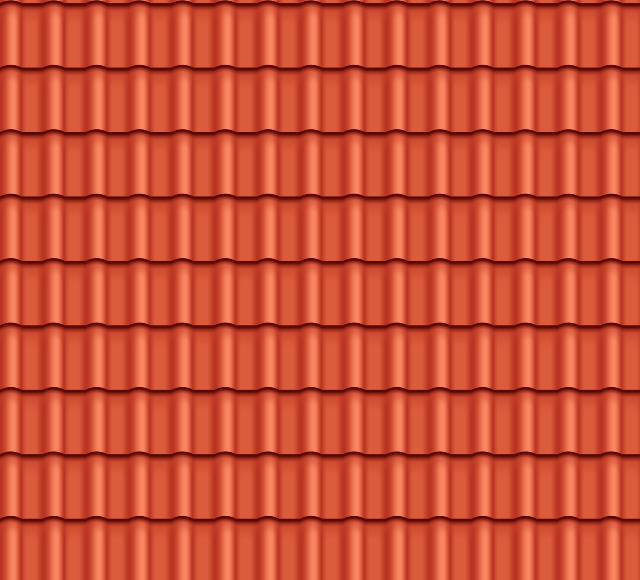
A Shadertoy shader for this texture:

```glsl
const float COLUMNS = 14.92;
const float ROWS = 9.0;
const float ROW_OFFSET = 0.056;   // first tile edge below the top, in rows
const float RIDGE_WIDTH = 0.505;  // share of a column taken by the raised roll
const float ARCH_HEIGHT = 0.043;  // rise of the lower lip over a roll, in rows

const vec3 DEEP = vec3(0.34, 0.03, 0.015);
const vec3 SHADOW = vec3(0.57, 0.14, 0.08);
const vec3 CREASE = vec3(0.72, 0.20, 0.13);
const vec3 RED = vec3(0.77, 0.25, 0.16);
const vec3 CLAY = vec3(0.86, 0.36, 0.235);
const vec3 HIGHLIGHT = vec3(0.975, 0.525, 0.385);

float fadeOut(float start, float end, float x) {
    return 1.0 - smoothstep(start, end, x);
}

// Rounded roll, lit right of its centre
vec3 ridgeColor(float r) {
    vec3 color = mix(CREASE, CLAY, smoothstep(0.02, 0.42, r));
    color = mix(color, HIGHLIGHT, smoothstep(0.25, 0.60, r));
    color = mix(color, CLAY, smoothstep(0.66, 0.88, r));
    return mix(color, CREASE, smoothstep(0.80, 1.0, r));
}

// Flat pan, darkened beside the neighbouring rolls
vec3 panColor(float p) {
    float lit = smoothstep(-0.08, 0.26, p) * fadeOut(0.62, 1.04, p);
    return mix(CREASE, CLAY, lit);
}

void mainImage(out vec4 fragColor, in vec2 fragCoord) {
    vec2 uv = fragCoord / iResolution.xy;
    float column = fract(uv.x * COLUMNS);
    float ridge = column / RIDGE_WIDTH;
    float pan = (column - RIDGE_WIDTH) / (1.0 - RIDGE_WIDTH);
    float onRidge = step(ridge, 1.0);

    // Depth below the arched lip of the row above
    float arch = onRidge * pow(max(sin(3.14159 * min(ridge, 1.0)), 0.0), 0.85);
    float depth = fract((1.0 - uv.y) * ROWS - ROW_OFFSET + ARCH_HEIGHT * arch);

    // Tile profile
    vec3 color = mix(panColor(pan), ridgeColor(ridge), onRidge);

    // Cast shadow, shorter over the rolls
    float shade = depth * (1.0 + 0.2 * arch);
    color = mix(color, RED, 0.65 * fadeOut(0.04, 0.36, shade));
    color = mix(color, SHADOW, fadeOut(0.035, 0.125, shade));
    color = mix(color, DEEP, fadeOut(0.012, 0.065, shade));

    // Smoothed lower lip
    float pixel = ROWS / iResolution.y;
    color = mix(color, DEEP, smoothstep(1.0 - pixel, 1.0, depth));

    fragColor = vec4(color, 1.0);
}
```
